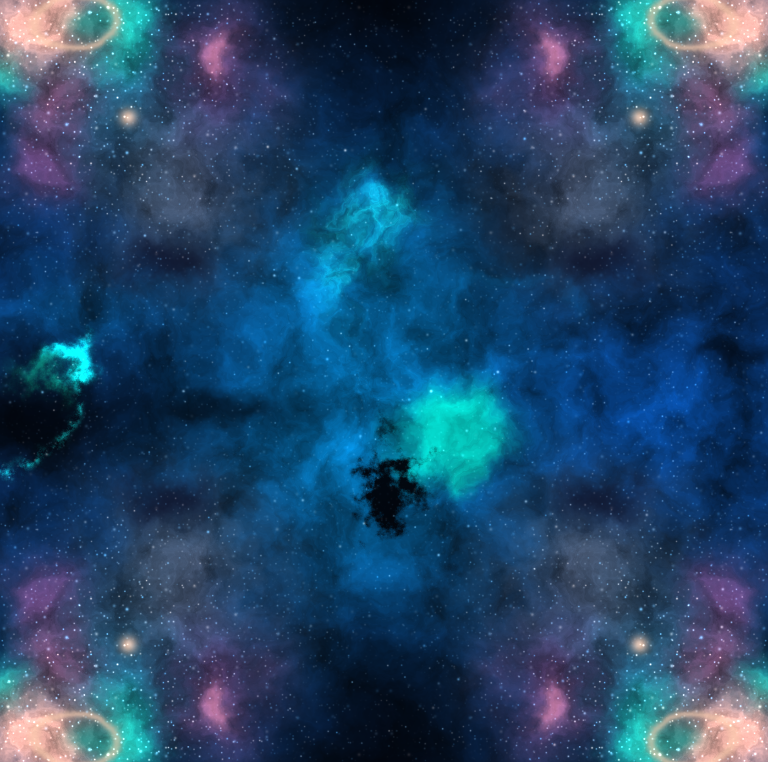
Give the GLSL for this background, as a WebGL 2 fragment shader.

```glsl
#version 300 es
precision highp float;
// Deep-space nebula: a blue core with cyan clouds, framed by four mirrored rose and teal corners.

#define WARP 0.045
#define CONTRAST 0.95
#define STAR_GAIN 0.75
#define CORNER_DUST 0.88
#define NIGHT vec3(0.005, 0.015, 0.04)
#define NAVY vec3(0.03, 0.15, 0.32)
#define AZURE vec3(0.01, 0.39, 0.60)
#define CYAN vec3(0.02, 0.92, 0.87)
#define TEAL vec3(0.06, 0.70, 0.65)
#define MAUVE vec3(0.34, 0.22, 0.40)
#define ROSE vec3(0.62, 0.32, 0.50)
#define PEACH vec3(0.94, 0.69, 0.65)

uniform vec2 u_resolution;
out vec4 fragColor;

vec2 hash2(vec2 p) {
  vec3 q = fract(p.xyx * vec3(0.1031, 0.1030, 0.0973));
  q += dot(q, q.yzx + 33.33);
  return fract((q.xx + q.yz) * q.zy);
}

// Gradient noise, about -0.7 to 0.7
float corner(vec2 cell, vec2 f, vec2 o) {
  float a = 6.2832 * hash2(cell + o + 100.0).x;
  return dot(vec2(cos(a), sin(a)), f - o);
}
float noise(vec2 p) {
  vec2 i = floor(p), f = p - i, u = f * f * f * (f * (f * 6.0 - 15.0) + 10.0);
  vec2 e = vec2(0.0, 1.0);
  return mix(mix(corner(i, f, e.xx), corner(i, f, e.yx), u.x),
             mix(corner(i, f, e.xy), corner(i, f, e.yy), u.x), u.y);
}
float fbm(vec2 p) {
  float sum = 0.0, amp = 0.7;
  for (int i = 0; i < 6; i++) {
    sum += amp * noise(p);
    p = mat2(1.6, 1.2, -1.2, 1.6) * p + 7.3;
    amp *= 0.6;
  }
  return sum;
}

// Soft elliptical cloud
float cloud(vec2 p, vec2 center, vec2 radius) {
  vec2 d = (p - center) / radius;
  return exp(-dot(d, d));
}
// Soft elliptical outline
float ring(vec2 p, vec2 center, vec2 radius, float width) {
  float d = (length((p - center) / radius) - 1.0) * min(radius.x, radius.y);
  return exp(-d * d / (width * width));
}

// One jittered star per grid cell, most of them faint
vec3 stars(vec2 p, float scale, float radius) {
  vec2 cell = floor(p * scale), h = hash2(cell + scale);
  vec2 d = (fract(p * scale) - 0.2 - 0.6 * h) / scale;
  vec2 k = hash2(cell + 57.0);
  float glow = exp(-dot(d, d) / (radius * radius)) * pow(k.x, 7.0);
  return glow * mix(vec3(0.35, 0.75, 1.0), vec3(1.0, 0.88, 0.78), k.y);
}

vec3 core(vec2 uv, vec2 p, float n, float wisps) {
  vec3 c = mix(NAVY, AZURE, 0.9 * cloud(p, vec2(0.48, 0.41), vec2(0.24, 0.21)));
  c = mix(c, AZURE, 0.7 * cloud(p, vec2(0.47, 0.64), vec2(0.17, 0.15)));
  c = mix(c, vec3(0.02, 0.26, 0.56), 0.75 * cloud(p, vec2(0.87, 0.45), vec2(0.17, 0.11)));
  c = mix(c, AZURE, 0.35 * cloud(p, vec2(0.10, 0.59), vec2(0.13, 0.05)));
  // Dark voids and dust lanes
  c = mix(c, NIGHT, 0.97 * cloud(p, vec2(0.50, 1.03), vec2(0.20, 0.18)));
  c = mix(c, NIGHT, 0.97 * cloud(p, vec2(0.50, -0.03), vec2(0.18, 0.20)));
  c = mix(c, NIGHT, 0.75 * cloud(p, vec2(0.67, 0.71), vec2(0.08, 0.07)));
  c = mix(c, NIGHT, 0.92 * cloud(p, vec2(0.05, 0.45), vec2(0.13, 0.07)));
  c = mix(c, NIGHT, 0.7 * cloud(p, vec2(0.28, 0.47), vec2(0.13, 0.03)));
  c = mix(c, NIGHT, 0.6 * cloud(p, vec2(0.95, 0.52), vec2(0.07, 0.015)));
  c *= 1.0 + CONTRAST * n;
  // Bright clouds and filaments
  c += TEAL * 0.7 * wisps * cloud(p, vec2(0.49, 0.72), vec2(0.055, 0.05));
  c += TEAL * 0.55 * wisps * cloud(p, vec2(0.45, 0.64), vec2(0.04, 0.05));
  c += AZURE * 0.35 * wisps * cloud(p, vec2(0.50, 0.50), vec2(0.10, 0.06));
  float bright = cloud(p, vec2(0.585, 0.435), vec2(0.072, 0.065));
  bright += 0.5 * cloud(p, vec2(0.615, 0.37), vec2(0.02, 0.04));
  c = mix(c, CYAN * (0.9 + 0.4 * n), smoothstep(0.1, 0.95, bright * (1.0 + 0.5 * n)));
  c += AZURE * 0.2 * ring(p, vec2(0.67, 0.57), vec2(0.09, 0.07), 0.008) * smoothstep(0.56, 0.61, uv.y);
  // Ragged ink-black cloud and its stem below the core
  vec2 t = uv + 0.055 * vec2(fbm(uv * 17.0 + 61.0), fbm(uv * 17.0 + 83.0));
  float ink = cloud(t, vec2(0.515, 0.365), vec2(0.047, 0.030)) + cloud(t, vec2(0.50, 0.315), vec2(0.024, 0.035));
  ink += 0.55 * cloud(t, vec2(0.495, 0.43), vec2(0.013, 0.055)) + 0.4 * cloud(t, vec2(0.57, 0.25), vec2(0.05, 0.03));
  c = mix(c, NIGHT, 0.97 * smoothstep(0.2, 0.9, ink * (1.0 + fbm(uv * 30.0))));
  // Glowing beaded hook at the left edge
  vec2 w = mix(uv, t, 0.3);
  float hook = ring(w, vec2(0.0, 0.50), vec2(0.105, 0.115), 0.007) * smoothstep(0.54, 0.50, uv.y);
  c += TEAL * hook * smoothstep(-0.3, 0.7, fbm(uv * 60.0));
  c += CYAN * cloud(t, vec2(0.095, 0.53), vec2(0.024, 0.015));
  return c + vec3(0.02, 0.36, 0.22) * cloud(t, vec2(0.06, 0.518), vec2(0.035, 0.02));
}

vec3 corners(vec3 c, vec2 m, vec2 q, float n) {
  float light = 1.0 + 0.8 * n;
  c = mix(c, vec3(0.08, 0.34, 0.45) * light, 0.9 * cloud(q, vec2(0.15, 0.12), vec2(0.15, 0.13)));
  c = mix(c, vec3(0.27, 0.32, 0.41) * light, CORNER_DUST * cloud(q, vec2(0.235, 0.25), vec2(0.11, 0.10)));
  c = mix(c, MAUVE * light, CORNER_DUST * cloud(q, vec2(0.28, 0.09), vec2(0.065, 0.09)));
  c = mix(c, MAUVE * light, 0.85 * cloud(q, vec2(0.06, 0.22), vec2(0.045, 0.055)));
  c = mix(c, ROSE * light, 0.7 * cloud(q, vec2(0.085, 0.13), vec2(0.045, 0.06)));
  c = mix(c, vec3(0.06, 0.08, 0.17), 0.85 * cloud(q, vec2(0.22, 0.34), vec2(0.055, 0.03)));
  c = mix(c, TEAL * light, 0.95 * cloud(q, vec2(0.16, 0.035), vec2(0.045, 0.06)));
  c = mix(c, TEAL * light, 0.8 * cloud(q, vec2(0.01, 0.09), vec2(0.035, 0.04)));
  c = mix(c, PEACH * light, min(1.0, 1.2 * cloud(q, vec2(0.055, 0.02), vec2(0.07, 0.06))));
  // Ring of gas and two warm stars
  vec2 w = mix(m, q, 0.2);
  c = mix(c, TEAL, 0.5 * cloud(w, vec2(0.11, 0.03), vec2(0.025, 0.018)));
  c = mix(c, vec3(1.0, 0.82, 0.70), 0.6 * ring(w, vec2(0.098, 0.028), vec2(0.055, 0.034), 0.0045));
  c += vec3(0.75, 0.48, 0.30) * cloud(m, vec2(0.167, 0.154), vec2(0.011));
  return c + vec3(0.40, 0.22, 0.20) * cloud(q, vec2(0.285, 0.075), vec2(0.022));
}

void main() {
  vec2 uv = gl_FragCoord.xy / u_resolution;
  vec2 m = min(uv, 1.0 - uv);
  vec2 p = uv + WARP * vec2(fbm(uv * 7.0), fbm(uv * 7.0 + 31.0));
  vec2 q = m + WARP * vec2(fbm(m * 9.0 + 11.0), fbm(m * 9.0 + 47.0));
  float wisps = pow(1.0 - min(1.0, abs(fbm(p * 9.0 + 3.0))), 4.0);
  vec3 color = core(uv, p, fbm(p * 11.0 + 19.0), wisps);
  color = corners(color, m, q, fbm(q * 15.0 + 5.0));
  // Star field, denser towards the mirrored corners
  float density = 0.15 + 1.1 * cloud(m, vec2(0.15, 0.08), vec2(0.18, 0.22));
  vec3 field = 0.8 * stars(uv, 24.0, 0.0018) + 0.6 * stars(uv, 60.0, 0.0012);
  field += density * (stars(m, 38.0, 0.0021) + stars(m, 90.0, 0.0013) + stars(m, 140.0, 0.0011));
  fragColor = vec4(clamp(color + STAR_GAIN * field, 0.0, 1.0), 1.0);
}
```
